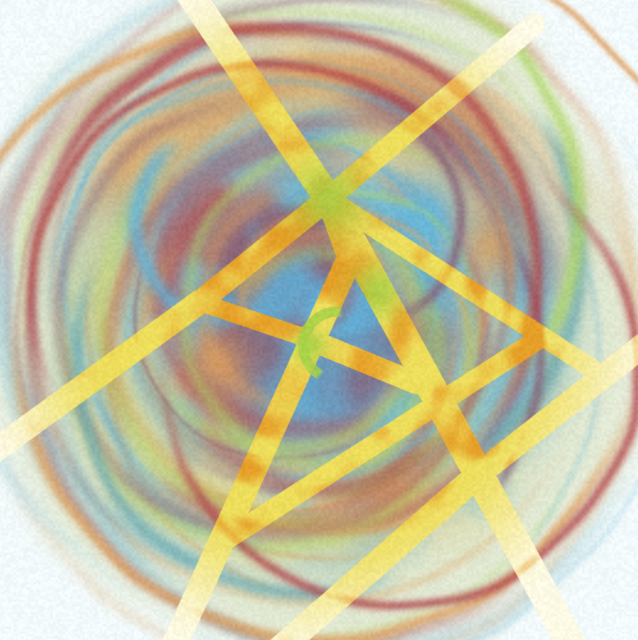
This background is drawn by a Shadertoy shader. Its source:

```glsl
// A chalky whirl of coloured arcs around a blue and mauve core on pale paper,
// crossed by a lattice of yellow and orange strips. Arcs are soft circle bands,
// strips are segment distances, and value noise gives the pigment its grain.

#define CENTER vec2(.49, .505)
#define KNOT vec2(.513, .69)
#define ARC_COUNT 64
#define ARC_OPACITY .4
#define GRAIN .05

const float TAU = 6.28319;
const vec3 PAPER = vec3(.95, .98, .99),
  BLUE = vec3(.37, .70, .86),
  TEAL = vec3(.43, .67, .69),
  RED = vec3(.69, .28, .30),
  MAUVE = vec3(.53, .38, .47),
  ORANGE = vec3(.87, .62, .36),
  GREEN = vec3(.69, .84, .40),
  SAND = vec3(.87, .85, .63),
  LIME = vec3(.65, .82, .28);

float hash(vec2 p) {
  vec3 q = fract(p.xyx * .1031);
  q += dot(q, q.yzx + 33.33);
  return fract((q.x + q.y) * q.z);
}

float noise(vec2 p) {
  vec2 i = floor(p), f = fract(p);
  f *= f * (3. - 2. * f);
  return mix(mix(hash(i), hash(i + vec2(1, 0)), f.x),
             mix(hash(i + vec2(0, 1)), hash(i + 1.), f.x), f.y);
}

float fbm(vec2 p) {
  return .6 * noise(p) + .4 * noise(p * 2.1 + 7.);
}

// Soft band of radius r, centred on angle mid and fading out at span
float arc(vec2 q, float r, float width, float mid, float span) {
  float turn = abs(mod(atan(q.y, q.x) - mid + TAU * .5, TAU) - TAU * .5);
  float d = (length(q) - r) / width;
  return exp(-d * d) * (1. - smoothstep(span * .6, span, turn));
}

void stroke(inout vec3 c, vec3 ink, vec2 q, float r, float width, float mid, float span) {
  c = mix(c, ink, .7 * arc(q, r, width, mid, span));
}

float glow(vec2 q, float size) {
  return exp(-dot(q, q) / (size * size));
}

void blob(inout vec3 c, vec3 ink, vec2 q, float size) {
  c = mix(c, ink, .75 * glow(q, size));
}

vec3 palette(float k) {
  if (k < .3) return BLUE;
  if (k < .5) return RED;
  if (k < .65) return MAUVE;
  return k < .92 ? ORANGE : GREEN;
}

// Cloudy ground: core, sandy ring, then paper
vec3 ground(vec2 p) {
  vec2 q = p - CENTER;
  float r = length(q) + .07 * (fbm(p * 5.) - .5);
  float cloud = smoothstep(.36, .64, fbm(p * 8. + 3.));
  vec3 c = mix(MAUVE, BLUE, cloud);
  c = mix(c, mix(SAND, BLUE, .35 * cloud), smoothstep(.14, .32, r));
  c = mix(c, vec3(.88, .91, .82), smoothstep(.34, .47, r));
  c = mix(c, PAPER, smoothstep(.46, .6, r));
  // Broad washes
  stroke(c, ORANGE, q, .37, .05, 1.7, 1.2);
  stroke(c, MAUVE, q, .35, .05, .75, .8);
  stroke(c, BLUE, q, .34, .05, -.15, .7);
  stroke(c, BLUE, q, .28, .045, 2.2, 1.);
  stroke(c, RED, q, .24, .025, 2.6, .6);
  stroke(c, SAND, q, .33, .06, 3.6, 1.1);
  blob(c, BLUE, p - vec2(.45, .36), .07);
  blob(c, BLUE, p - vec2(.44, .53), .05);
  blob(c, BLUE, p - vec2(.66, .66), .06);
  blob(c, MAUVE, p - vec2(.65, .47), .06);
  blob(c, ORANGE, p - vec2(.34, .43), .05);
  blob(c, ORANGE, p - vec2(.61, .24), .06);
  blob(c, ORANGE, p - vec2(.77, .61), .05);
  return c;
}

vec3 whirl(vec2 p) {
  vec3 c = ground(p);
  // Scattered faint strokes, paler toward the rim
  for (int i = 0; i < ARC_COUNT; i++) {
    vec2 id = vec2(i, 5);
    vec2 jitter = vec2(hash(id), hash(id + 11.)) - .5;
    float r = mix(.07, .53, hash(id + 23.));
    float m = arc(p - CENTER - .13 * jitter, r, mix(.004, .018, hash(id + 37.)),
                  TAU * hash(id + 41.), mix(.8, 2., hash(id + 53.)));
    float fade = 1. - .6 * smoothstep(.32, .54, r);
    c = mix(c, palette(hash(id + 67.)), ARC_OPACITY * fade * m);
  }
  // Leading strokes
  stroke(c, BLUE, p - vec2(.378, .648), .163, .014, 3.3, 1.2);
  stroke(c, TEAL, p - vec2(.482, .44), .365, .012, -2.4, 1.3);
  stroke(c, TEAL, p - vec2(.53, .6), .38, .014, -.2, .9);
  stroke(c, ORANGE, p - vec2(.508, .492), .488, .01, -1.7, 1.6);
  stroke(c, ORANGE, p - vec2(.39, .479), .475, .009, 2.2, 1.);
  stroke(c, ORANGE, p - vec2(.508, .45), .652, .006, .87, .4);
  stroke(c, GREEN, p - vec2(.52, .66), .388, .013, .3, 1.1);
  stroke(c, RED, p - vec2(.417, .531), .37, .009, 2., 1.7);
  stroke(c, MAUVE, p - vec2(.5, .45), .347, .009, -.1, .7);
  stroke(c, MAUVE, p - vec2(.553, .655), .165, .01, 0., 1.3);
  stroke(c, RED, p - vec2(.449, .564), .394, .011, 1.2, 1.9);
  stroke(c, RED, p - vec2(.625, .427), .371, .009, -1.1, 2.2);
  return c;
}

// Distance to a strip from a to b
float strip(vec2 p, vec2 a, vec2 b, float halfWidth) {
  p -= a; b -= a;
  return length(p - b * clamp(dot(p, b) / dot(b, b), 0., 1.)) - halfWidth;
}

float lattice(vec2 p) {
  vec2 left = vec2(.312, .528), right = vec2(.749, .26), mid = vec2(.475, .473);
  float d = strip(p, vec2(.29, 1.02), KNOT, .022);
  d = min(d, strip(p, KNOT, vec2(.9, -.02), .023));
  d = min(d, strip(p, KNOT, vec2(.835, .962), .017));
  d = min(d, strip(p, KNOT, left, .018));
  d = min(d, strip(p, left, vec2(-.03, .28), .019));
  d = min(d, strip(p, KNOT, vec2(.924, .425), .015));
  d = min(d, strip(p, right, vec2(1.03, .48), .019));
  d = min(d, strip(p, right, vec2(.43, -.02), .02));
  d = min(d, strip(p, vec2(.846, .473), vec2(.358, .16), .016));
  d = min(d, strip(p, left, mid, .014));
  d = min(d, strip(p, mid, vec2(.651, .401), .017));
  d = min(d, strip(p, vec2(.548, .6), vec2(.267, -.02), .02));
  return min(d, strip(p, KNOT, vec2(.55, .586), .019));
}

// Strips turn orange over dark pigment and pale at the rim
vec3 stripColor(vec2 p, vec3 below) {
  float light = dot(below, vec3(.3, .5, .2)) + .6 * (fbm(p * 16.) - .5);
  float warm = 1. - smoothstep(.4, .72, light);
  float rim = smoothstep(.33, .56, length(p - CENTER)) * (1. - .4 * warm);
  vec3 c = mix(vec3(.93, .87, .36), vec3(.9, .62, .15), warm);
  c = mix(c, vec3(.99, .98, .9), rim);
  float green = glow(p - KNOT, .055) + glow(p - vec2(.59, .545), .04) + glow(p - vec2(.485, .46), .025);
  return mix(c, LIME, .85 * min(green, 1.));
}

void mainImage(out vec4 fragColor, in vec2 fragCoord) {
  vec2 p = fragCoord / iResolution.y;
  float edge = 1. / iResolution.y;
  vec2 wobble = .012 * (vec2(noise(p * 9.), noise(p * 9. + 31.)) - .5);
  vec3 color = whirl(p + wobble);
  color = mix(color, stripColor(p, color), 1. - smoothstep(-edge, edge, lattice(p)));
  // Green hook over the crossing
  vec2 q = p - vec2(.527, .46);
  float hook = 1. - smoothstep(-edge, edge, abs(length(q) - .053) - .008);
  color = mix(color, LIME, .85 * hook * (1. - smoothstep(0., .01, q.x - .7 * min(q.y, 0.))));
  color += GRAIN * (noise(p * 260.) - .5);
  fragColor = vec4(color, 1.);
}
```
